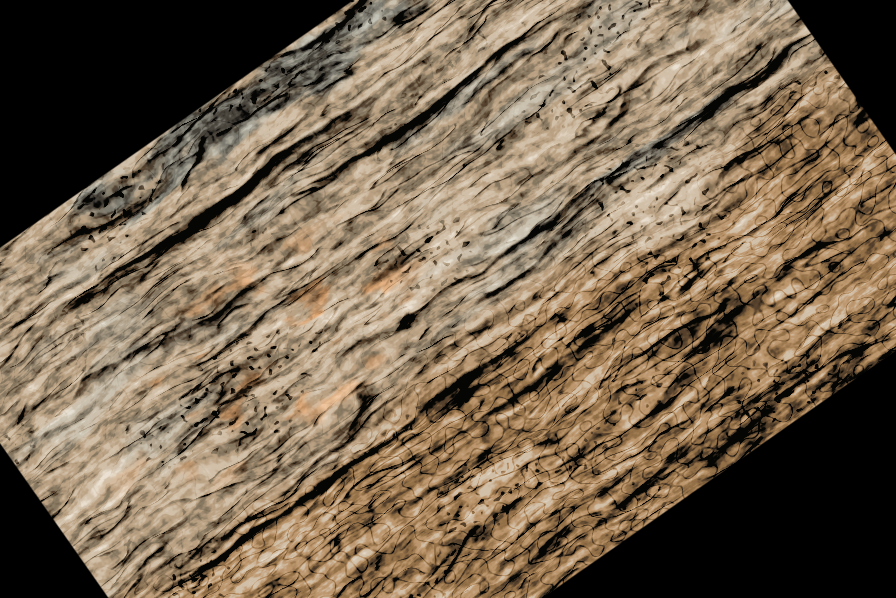
Give the GLSL for this texture, as a Shadertoy shader.

```glsl
// A tilted board of weathered wood on black. Stretched gradient noise gives
// fibres, ledges and cracks; their sum is a tone that runs through a colour
// ramp, with warm, cool and orange zones laid over it.

vec2 gradient(vec2 cell) {
    float a = 6.2832 * fract(sin(dot(cell, vec2(127.1, 311.7))) * 43758.5);
    return vec2(cos(a), sin(a));
}

float noise(vec2 p) {
    vec2 i = floor(p), f = p - i;
    vec2 s = f * f * f * (f * (f * 6.0 - 15.0) + 10.0);
    vec2 e = vec2(1, 0);
    float low = mix(dot(gradient(i), f), dot(gradient(i + e), f - e), s.x);
    float high = mix(dot(gradient(i + e.yx), f - e.yx), dot(gradient(i + 1.0), f - 1.0), s.x);
    return mix(low, high, s.y);
}

float fbm(vec2 p) {
    float sum = 0.0, amp = 1.0;
    for (int i = 0; i < 3; i++) {
        sum += amp * noise(p);
        p = p * 2.03 + 19.7;
        amp *= 0.55;
    }
    return sum;
}

// Soft ellipse, 1 at its centre, with a ragged rim
float patchMask(vec2 q, vec2 centre, vec2 radius, float ragged) {
    return smoothstep(0.0, 0.6, 1.0 - length((q - centre) / radius) + ragged);
}

// Long shadow under an overhanging strip: sharp above, soft below
float rut(vec2 q, vec2 centre, float reach, float width) {
    float d = q.y - centre.y;
    float ends = 1.0 - smoothstep(0.5 * reach, reach, abs(q.x - centre.x));
    return ends * smoothstep(-width, 0.0, d) * (1.0 - smoothstep(0.0, 0.006, d));
}

// Shadows of peeling layers, on the lower side of noise contours
float ledges(vec2 q) {
    float shade = 0.0;
    vec2 scale = vec2(2.6, 10.0);
    for (int i = 0; i < 4; i++) {
        vec2 p = q * scale + float(i) * 17.3;
        float n = noise(p) + 0.08 * noise(p * 5.0);
        float rise = noise(p + vec2(-0.05, 0.12)) - noise(p);
        float band = smoothstep(-0.14, -0.01, n) * (1.0 - smoothstep(0.0, 0.05, n));
        shade += band * smoothstep(0.0, 0.08, rise) * smoothstep(-0.2, 0.3, noise(p * 0.6 + 5.0));
        scale *= 1.75;
    }
    return shade;
}

vec3 woodRamp(float t, float warm) {
    vec3 c = mix(vec3(0.02, 0.02, 0.01), vec3(0.33, 0.25, 0.17), smoothstep(0.0, 0.2, t));
    vec3 middle = mix(vec3(0.53, 0.47, 0.38), vec3(0.58, 0.44, 0.28), warm);
    vec3 tan_ = mix(vec3(0.73, 0.63, 0.51), vec3(0.74, 0.59, 0.43), warm);
    c = mix(c, middle, smoothstep(0.2, 0.42, t));
    c = mix(c, tan_, smoothstep(0.42, 0.66, t));
    c = mix(c, vec3(0.82, 0.75, 0.66), smoothstep(0.66, 0.9, t));
    return mix(c, vec3(0.92, 0.88, 0.82), smoothstep(0.95, 1.3, t));
}

void mainImage(out vec4 fragColor, in vec2 fragCoord) {
    // Board frame: x along the grain, y across it
    vec2 p = (fragCoord - 0.5 * iResolution.xy) / iResolution.y;
    vec2 q = vec2(dot(p, vec2(0.819, 0.574)), dot(p, vec2(-0.574, 0.819)));
    vec2 w = q + vec2(0.0, 0.022 * fbm(q * vec2(3.0, 6.0)) + 0.004 * noise(q * vec2(22.0, 30.0)));

    // Zones
    float ragged = 0.8 * fbm(w * vec2(9.0, 30.0));
    float warm = 1.0 - smoothstep(-0.16, -0.04, w.y + 0.09 * noise(w * vec2(4.0, 9.0)));
    float orange = patchMask(q, vec2(-0.3, 0.1), vec2(0.4, 0.2), 0.0)
                 * smoothstep(0.15, 0.5, fbm(w * vec2(9.0, 20.0) + 3.1));
    float stain = patchMask(w, vec2(-0.08, 0.455), vec2(0.42, 0.055), ragged);
    stain = max(stain, 0.7 * patchMask(w, vec2(0.22, 0.27), vec2(0.16, 0.03), ragged));
    stain = max(stain, 0.8 * patchMask(w, vec2(0.42, 0.01), vec2(0.28, 0.022), ragged));
    float rot = patchMask(w, vec2(0.3, -0.45), vec2(0.32, 0.045), 1.5 * ragged);
    float bleach = patchMask(w, vec2(-0.03, 0.05), vec2(0.4, 0.08), ragged)
                 + patchMask(w, vec2(0.3, -0.09), vec2(0.24, 0.045), ragged)
                 + patchMask(w, vec2(-0.5, -0.2), vec2(0.2, 0.08), ragged);

    // Fibres and grit
    float tone = 0.66 - 0.09 * warm + 0.13 * bleach;
    tone += 0.32 * fbm(w * vec2(4.0, 20.0));
    tone += 0.42 * fbm(w * vec2(7.0, 62.0) + 8.0);
    tone += 0.38 * fbm(w * vec2(42.0, 75.0));

    // Light from above catches the upper slopes of ridges
    vec2 r = w * vec2(4.0, 17.0) + 31.0;
    tone += 0.45 * (fbm(r) - fbm(r + vec2(-0.04, 0.16)));

    // Layer shadows, ruts, checks and pits
    tone -= 0.5 * ledges(w);
    float ruts = rut(w, vec2(-0.22, 0.355), 0.42, 0.035)
               + rut(w, vec2(0.42, 0.015), 0.38, 0.022)
               + rut(w, vec2(0.18, 0.28), 0.3, 0.02)
               + rut(w, vec2(0.02, -0.197), 0.32, 0.012)
               + rut(w, vec2(-0.3, -0.13), 0.5, 0.016);
    tone -= 0.65 * ruts;
    float checks = 1.0 - smoothstep(0.0, 0.07, abs(noise(w * vec2(30.0, 38.0) + 2.0)));
    tone -= checks * (0.08 + 0.2 * warm);
    float slits = 1.0 - smoothstep(0.0, 0.09, abs(noise(w * vec2(5.0, 48.0) + 40.0)));
    tone -= 0.38 * slits * smoothstep(-0.1, 0.3, noise(w * vec2(6.0, 14.0)) + 0.15 * warm);
    float pits = smoothstep(0.25, 0.42, noise(q * vec2(85.0, 95.0)));
    tone -= 0.5 * pits * smoothstep(0.0, 0.3, noise(q * vec2(4.0, 7.0) + 9.0));
    tone -= 0.3 * stain + 0.35 * rot;

    // Colour, then the board's smooth outline
    vec3 col = woodRamp(tone, warm);
    col = mix(col, vec3(0.8, 0.5, 0.25) * (0.35 + 0.9 * clamp(tone, 0.0, 1.0)), 0.55 * orange);
    float cool = max(stain, 0.5 * smoothstep(0.1, 0.5, fbm(w * vec2(3.0, 13.0) + 60.0)) * (1.0 - warm));
    col = mix(col, dot(col, vec3(0.3, 0.6, 0.1)) * vec3(0.96, 1.01, 0.98), 0.65 * cool);
    vec2 inside = smoothstep(-1.0, 1.0, (vec2(0.752, 0.5) - abs(q)) * iResolution.y);
    fragColor = vec4(col * inside.x * inside.y, 1.0);
}
```
